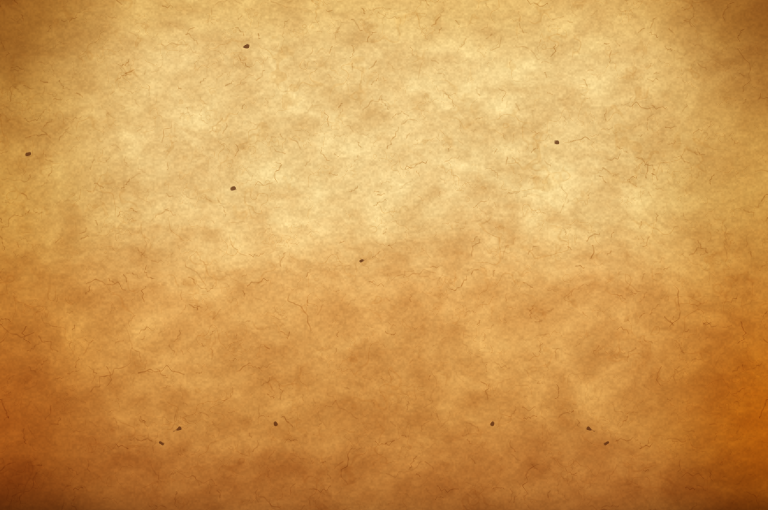
Give the GLSL for this texture, as a Shadertoy shader.

```glsl
// Aged parchment: a warm mottled sheet with burnt edges, fine fibres and dark specks.

float hash(vec2 p) {
    vec3 q = fract(vec3(p.xyx) * 0.1031);
    q += dot(q, q.yzx + 33.33);
    return fract((q.x + q.y) * q.z);
}

vec2 hash2(vec2 p) {
    return vec2(hash(p), hash(p + 71.7));
}

float noise(vec2 p) {
    vec2 cell = floor(p), f = fract(p);
    f = f * f * (3.0 - 2.0 * f);
    return mix(mix(hash(cell), hash(cell + vec2(1, 0)), f.x),
               mix(hash(cell + vec2(0, 1)), hash(cell + vec2(1, 1)), f.x), f.y);
}

float fbm(vec2 p) {
    float sum = 0.0, amplitude = 0.5;
    for (int i = 0; i < 5; i++) {
        sum += amplitude * noise(p);
        p = mat2(0.8, 0.6, -0.6, 0.8) * p * 2.03 + 17.3;
        amplitude *= 0.55;
    }
    return sum;
}

// Broken creases: thin zero lines of a noise field, kept only in patches.
float creases(vec2 p, float scale) {
    vec2 q = p * scale + 1.2 * vec2(noise(p * scale * 2.3), noise(p * scale * 2.3 + 50.0));
    float ridge = abs(noise(q) - 0.5) * 2.0;
    float patches = smoothstep(0.45, 0.75, noise(p * scale * 0.9 + 23.0));
    return (1.0 - smoothstep(0.0, 0.15, ridge)) * patches;
}

// Curved hairs, one per grid cell, with wobble and tapered ends.
float fibres(vec2 p, float scale, float width, float seed) {
    float pixel = 1.0 / iResolution.y, ink = 0.0;
    vec2 g = p * scale, home = floor(g);
    for (int j = -1; j <= 1; j++)
    for (int i = -1; i <= 1; i++) {
        vec2 cell = home + vec2(i, j);
        vec2 shape = hash2(cell + seed + 31.0);
        float angle = (hash(cell + seed + 57.0) - 0.5) * 2.8 + 0.25;
        vec2 q = g - cell - hash2(cell + seed);
        q = mat2(cos(angle), -sin(angle), sin(angle), cos(angle)) * q;
        float reach = mix(0.12, 0.45, shape.x * shape.x);
        q.y += (shape.y - 0.5) * 2.6 * q.x * q.x
             + 0.14 * (noise(vec2(q.x * 9.0, shape.x * 90.0)) - 0.5);
        float d = length(vec2(max(abs(q.x) - reach, 0.0), q.y)) / scale;
        float line = 1.0 - smoothstep(width - pixel * 0.5, width + pixel, d);
        float gaps = 0.3 + 0.7 * noise(vec2(q.x * 14.0, shape.y * 60.0));
        ink = max(ink, line * gaps * pow(hash(cell + seed + 83.0), 2.0));
    }
    return ink;
}

// Small ragged spot; size is its radius in sheet heights.
float speck(vec2 p, vec2 center, float size) {
    vec2 q = p - center;
    float d = length(q * vec2(0.8, 1.1)) + size * 0.9 * (noise(p * 150.0) - 0.5);
    return 1.0 - smoothstep(size * 0.3, size * 0.3 + 2.0 / iResolution.y, d);
}

// Soft round glow.
float glow(vec2 offset) {
    return exp(-dot(offset, offset));
}

void mainImage(out vec4 fragColor, in vec2 fragCoord) {
    vec2 uv = fragCoord / iResolution.xy;
    vec2 p = vec2((uv.x - 0.5) * 1.506, uv.y);
    float mottle = fbm(p * vec2(5.0, 7.0) + 8.0) - 0.54;
    float blotch = fbm(p * vec2(17.0, 24.0) + 2.0 * mottle + 40.0) - 0.54;

    // Vertical wash, with its bands bent by the mottling.
    float h = uv.y + 0.09 * mottle + 0.05 * blotch;
    vec3 color = mix(vec3(0.70, 0.42, 0.17), vec3(0.80, 0.55, 0.26), smoothstep(0.0, 0.2, h));
    color = mix(color, vec3(0.875, 0.645, 0.34), smoothstep(0.15, 0.42, h));
    color = mix(color, vec3(0.92, 0.77, 0.49), smoothstep(0.36, 0.68, h));
    color = mix(color, vec3(0.86, 0.67, 0.36), 0.75 * smoothstep(0.86, 1.03, h));

    // Pale heart of the sheet.
    color += vec3(0.02, 0.035, 0.05) * glow((uv - vec2(0.5, 0.68)) * vec2(2.4, 3.4));

    // Darkened sides and corners.
    float side = abs(uv.x - 0.5) * 2.0 + 0.10 * mottle;
    float sideShade = smoothstep(0.5, 1.05, side);
    color *= mix(vec3(1.0), vec3(0.86, 0.75, 0.54), sideShade);
    float ends = smoothstep(0.3, 1.0, abs(uv.y - 0.5) * 2.0);
    color *= mix(vec3(1.0), vec3(0.74, 0.62, 0.45), smoothstep(0.66, 1.05, side) * ends);
    color *= 1.0 - 0.24 * exp(-uv.y * 24.0) * (0.5 + sideShade);

    // Burnt orange glows low on both sides.
    color = mix(color, vec3(0.77, 0.40, 0.04), 0.8 * glow((uv - vec2(1.02, 0.18)) * vec2(9.0, 5.5)));
    color = mix(color, vec3(0.68, 0.34, 0.09), 0.6 * glow((uv - vec2(-0.02, 0.17)) * vec2(8.0, 6.0)));

    // Paper mottling, crumpled creases and grain.
    color *= 1.0 + vec3(0.06, 0.12, 0.18) * mottle + vec3(0.18, 0.30, 0.46) * blotch;
    float crumple = creases(p, 22.0) + 0.8 * creases(p + 5.0, 41.0);
    color *= 1.0 - vec3(0.03, 0.06, 0.11) * crumple;
    float grain = noise(p * 290.0) + noise(p * vec2(130.0, 180.0) + 9.0) - 1.0;
    color *= 1.0 + vec3(0.060, 0.072, 0.095) * grain;

    // Long faint fibres, then short fine ones; lower half mirrors about the middle.
    vec2 m = vec2(uv.y < 0.36 ? abs(p.x) : p.x, p.y);
    float hair = 0.55 * fibres(p, 10.0, 0.0008, 3.0)
               + 0.55 * fibres(m, 18.0, 0.0008, 140.0)
               + 0.50 * fibres(p, 29.0, 0.0007, 260.0);
    color *= mix(vec3(1.0), vec3(0.74, 0.58, 0.36), min(hair, 1.0));

    // Landmark specks: x and y in sheet heights, then radius; the last three are mirrored.
    vec3 spots[8] = vec3[8](vec3(-0.27, 0.91, 0.008), vec3(-0.295, 0.63, 0.006),
        vec3(-0.042, 0.49, 0.006), vec3(0.34, 0.72, 0.007), vec3(-0.70, 0.695, 0.010),
        vec3(0.405, 0.158, 0.008), vec3(0.435, 0.13, 0.009), vec3(0.212, 0.168, 0.006));
    float dark = 0.0;
    for (int i = 0; i < 8; i++) {
        vec2 q = i < 5 ? p : vec2(abs(p.x), p.y);
        dark = max(dark, speck(q, spots[i].xy, spots[i].z));
    }
    color = mix(color, vec3(0.33, 0.15, 0.05), 0.75 * dark);
    fragColor = vec4(clamp(color, 0.0, 1.0), 1.0);
}
```
